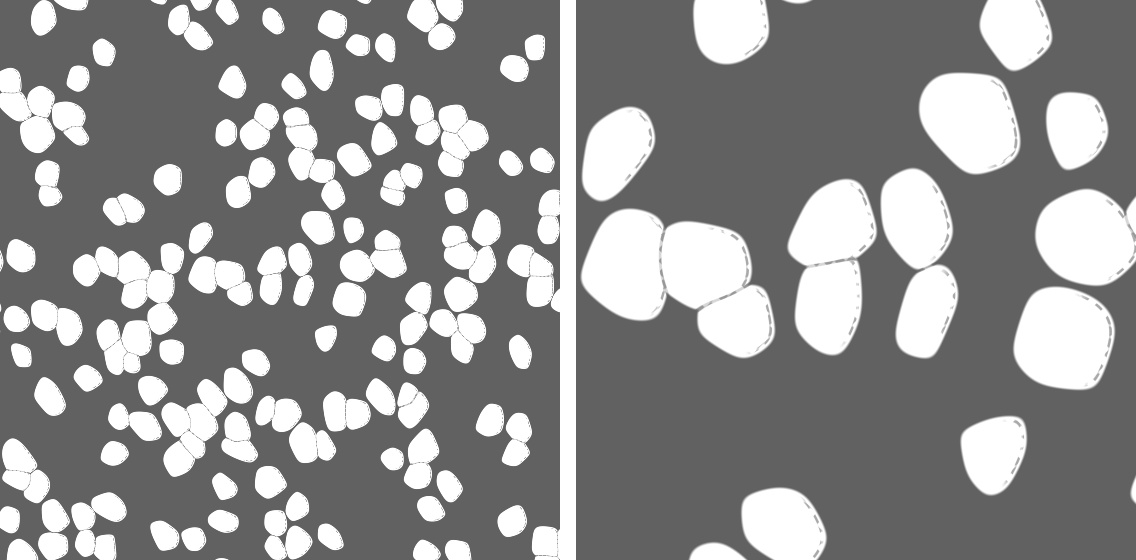
Left: the whole. Right: its middle third, enlarged.
This pattern is drawn by a three.js fragment shader. Its source:

```glsl
// Scattered white pebble-shaped grains on flat grey, with thin dashed seams where they touch.
varying vec2 vUv;

#define CELLS 18.0        // grid cells across the canvas
#define FILL 0.50         // mean share of cells holding a grain
#define CLUMPING 0.22     // how much the fill varies by region
#define JITTER 0.74       // scatter of a grain inside its cell
#define RADIUS 0.0268     // mean grain radius
#define STRETCH 1.17      // mean elongation
#define TILT 0.42         // mean lean of the long axis to the left
#define TILT_SPREAD 1.7   // range of leans
#define ROUNDING 7.0      // higher gives sharper corners
#define EDGE 0.0009       // half width of the edge blend
#define SEAM 0.0011       // half width of the seams
#define DASH 900.0        // dash frequency

const int FACETS = 7;
const float TAU = 6.2831853;
const vec3 GROUND = vec3(0.38);
const vec3 GRAIN = vec3(1.0);
const vec3 CHIP = vec3(0.55);

float hash(vec2 cell, float salt) {
  return fract(sin(dot(cell, vec2(127.1, 311.7)) + salt * 74.7) * 43758.5453);
}

// Signed distance to a rounded convex polygon whose facets hug a tilted ellipse.
float grainDistance(vec2 p, vec2 cell) {
  float radius = RADIUS * mix(0.8, 1.2, hash(cell, 3.0));
  float stretch = STRETCH + 0.3 * (hash(cell, 4.0) - 0.5);
  float lean = TILT + TILT_SPREAD * (hash(cell, 5.0) - 0.5);
  vec2 axis = vec2(-sin(lean), cos(lean));
  vec2 across = vec2(axis.y, -axis.x);
  float sum = 0.0;
  for (int i = 0; i < FACETS; i++) {
    float k = float(i);
    float angle = TAU * (k + 0.7 * hash(cell, 10.0 + k)) / float(FACETS);
    vec2 normal = vec2(cos(angle), sin(angle));
    float reach = length(vec2(dot(normal, axis) * stretch, dot(normal, across) / stretch));
    reach *= mix(0.82, 1.08, hash(cell, 20.0 + k));
    sum += exp(ROUNDING * (dot(p, normal) / radius - reach));
  }
  return log(sum) * radius / ROUNDING;
}

void main() {
  vec2 home = floor(vUv * CELLS);
  float nearest = 1.0;
  float second = 1.0;
  vec2 offset = vec2(0.0);

  // Keep the two closest grains of the neighbouring cells.
  for (int y = -1; y <= 1; y++) {
    for (int x = -1; x <= 1; x++) {
      vec2 cell = home + vec2(float(x), float(y));
      float fill = FILL + CLUMPING * (2.0 * hash(floor(cell / 3.0), 7.0) - 1.0);
      if (hash(cell, 0.0) < fill) {
        vec2 shift = vec2(hash(cell, 1.0), hash(cell, 2.0)) - 0.5;
        vec2 p = vUv - (cell + 0.5 + JITTER * shift) / CELLS;
        float d = grainDistance(p, cell);
        if (d < nearest) {
          second = nearest;
          nearest = d;
          offset = p;
        } else {
          second = min(second, d);
        }
      }
    }
  }

  float body = 1.0 - smoothstep(-EDGE, EDGE, nearest);
  float dashes = smoothstep(-0.5, 0.5, sin(vUv.x * DASH) + sin(vUv.y * DASH));

  // Dashed seam along the line where two grains overlap equally.
  float seam = 1.0 - smoothstep(0.3 * SEAM, SEAM, 0.5 * (second - nearest));
  seam *= mix(0.35, 0.9, dashes);

  // Dotted chips just inside the right-hand rim.
  float rim = 1.0 - smoothstep(0.0003, 0.0011, abs(nearest + 0.0022));
  float facing = smoothstep(0.2, 0.6, offset.x / (length(offset) + 0.0001));
  float chips = 0.75 * rim * facing * dashes;

  vec3 surface = mix(GRAIN, CHIP, max(seam, chips));
  gl_FragColor = vec4(mix(GROUND, surface, body), 1.0);
}
```
